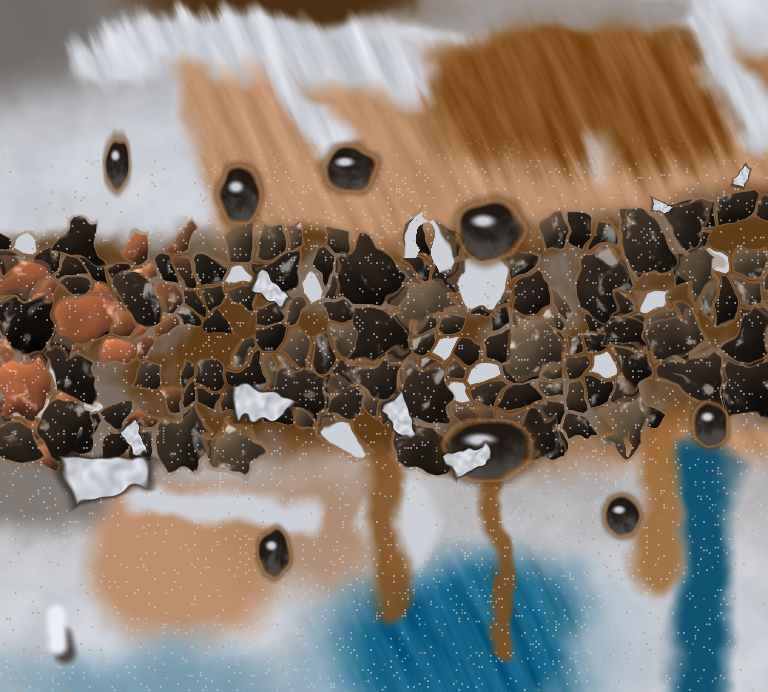
A Shadertoy shader for this texture:

```glsl
// Poured resin: white and amber paint above, a band of wet stones across the
// middle, rust drips and blue pools below. Warped blobs and strokes lay the
// paint, Voronoi cells make pebbles, hashes add glitter.
const vec3 WHITE = vec3(.8, .81, .84), GREY = vec3(.5, .47, .45), TAN = vec3(.74, .56, .42);
const vec3 AMBER = vec3(.5, .31, .12), DARK = vec3(.13, .1, .08), BLUE = vec3(.07, .38, .52);
vec3 col = WHITE;

void lay(vec3 paint, float cover) { col = mix(col, paint, cover); }

vec2 hash2(vec2 p) {
  vec3 q = fract(p.xyx * vec3(.1031, .103, .0973));
  q += dot(q, q.yzx + 33.33);
  return fract((q.xx + q.yz) * q.zy);
}

// Gradient noise
float noise(vec2 p) {
  float sum = 0.;
  for (int k = 0; k < 4; k++) {
    vec2 c = floor(p) + vec2(k & 1, k >> 1), d = p - c, a = 1. - abs(d);
    a *= a * (3. - 2. * a);
    sum += a.x * a.y * dot(hash2(c) * 2. - 1., d);
  }
  return sum;
}

float fbm(vec2 p) {
  float sum = 0.;
  for (float amp = .7; amp > .08; amp *= .5) {
    sum += amp * noise(p);
    p = mat2(1.6, 1.2, -1.2, 1.6) * p + 7.;
  }
  return sum;
}

// Soft ellipse: centre and radii
float blob(vec2 p, vec4 e, float soft) {
  return smoothstep(1. + soft, 1. - soft, length((p - e.xy) / e.zw));
}

// Soft line between two ends
float stroke(vec2 p, vec4 ends, float width) {
  vec2 d = ends.zw - ends.xy, q = p - ends.xy;
  return smoothstep(1.3, .4, length(q - d * clamp(dot(q, d) / dot(d, d), 0., 1.)) / width);
}

float stoneBand(vec2 p) {
  float side = smoothstep(.6, 1., p.x), y = p.y - .04 * noise(p * 7.);
  return smoothstep(-.02, .02, y - .31 + .06 * side) * smoothstep(-.03, .03, .59 - .05 * side - y);
}

void pebbles(vec2 p, float scale, float share) {
  vec2 q = p * scale + .25 * noise(p * 40.), near = q;
  float d1 = 9., d2 = 9., id = 0.;
  for (int k = 0; k < 9; k++) {
    vec2 c = floor(q) + vec2(k % 3 - 1, k / 3 - 1), h = hash2(c), o = c + .15 + .7 * h - q;
    float d = length(o);
    d2 = min(d2, max(d, d1));
    if (d < d1) { d1 = d; near = o; id = fract(h.x * 7. + h.y * 5.); }
  }
  float present = step(.5, stoneBand(p + near / scale)) * step(id, share);
  float kind = fract(id * 13.), gap = d2 - d1;
  vec3 tint = mix(DARK, vec3(.4, .33, .25), kind * kind);
  tint = mix(tint, vec3(.55, .32, .2), step(.6, kind) * smoothstep(.32, .15, p.x));
  tint *= .9 + 1.1 * dot(near, vec2(.5, .8));
  tint += .42 * smoothstep(.12, .38, fbm(p * 38. + id * 9.));
  lay(TAN * .8, present * .45 * smoothstep(0., .06, gap));
  lay(mix(tint, WHITE, step(.93, kind)), present * smoothstep(.07, .14, gap - .1 * kind));
}

void glassStone(vec2 p, vec4 s) {
  vec2 q = (p - s.xy) / s.zw;
  float d = length(q) + .25 * noise(q * 1.3 + s.xy * 50.);
  lay(AMBER * .65, .75 * smoothstep(1.6, 1., d));
  lay(TAN, .4 * smoothstep(.12, 0., abs(d - 1.15)));
  vec3 glass = mix(DARK, GREY * .6, smoothstep(0., .9, q.y * .5 + .3 + fbm(q * 1.5 + s.xy * 30.)));
  lay(mix(glass, WHITE, blob(q, vec4(-.2, -.35, .35, .2), .6)), smoothstep(1.06, .94, d));
}

// Angular flake: centre, half length, angle
void flake(vec2 p, vec4 s) {
  vec2 q = mat2(cos(s.w), -sin(s.w), sin(s.w), cos(s.w)) * (p - s.xy) / s.z;
  q += .3 * noise(q * 2. + s.xy * 40.);
  float d = max(abs(q.x) + .25 * q.y, abs(q.y) * 2.1 + .3 * q.x);
  lay(DARK, .7 * smoothstep(1.4, 1., d));
  lay(WHITE + .3 * noise(q * 3.), smoothstep(1.08, .92, d));
}

void mainImage(out vec4 fragColor, in vec2 fragCoord) {
  // Width is one, y runs down from the top edge
  vec2 p = vec2(fragCoord.x, iResolution.y - fragCoord.y) / iResolution.x;
  vec2 w = p + .045 * vec2(fbm(p * 9.), fbm(p * 9. + 40.));
  float streak = fbm(vec2(p.x * 50. - p.y * 22., p.y * 7.)), cloud = .14 * fbm(w * 12.);
  vec2 s = w + .03 * streak;
  // Upper paint
  col = WHITE + cloud;
  lay(GREY * .8, .9 * blob(w, vec4(.02, .03, .17, .11), .6));
  lay(TAN + .16 * streak, smoothstep(.19, .22, w.x - .25 * w.y) * smoothstep(.05, .08, w.y));
  lay(AMBER + .22 * streak, blob(s, vec4(.77, .12, .23, .1), .3));
  lay(AMBER * .6, blob(w, vec4(.37, 0, .2, .04), .4));
  float flow = max(stroke(s, vec4(.13, .08, .29, .04), .04), stroke(s, vec4(.28, .05, .52, .09), .045));
  flow = max(flow, max(stroke(s, vec4(.36, .08, .43, .19), .025), stroke(s, vec4(.9, .01, .99, .16), .035)));
  lay(WHITE + .2 * streak, max(flow, .6 * blob(s, vec4(.78, .21, .02, .04), .6)));
  lay(GREY * 1.15, .8 * stroke(w, vec4(.57, .01, .87, .01), .03));
  // Lower paint
  lay(mix(WHITE, GREY * 1.2, .5 * smoothstep(.8, .6, p.y)) + cloud, smoothstep(.57, .63, w.y));
  lay(GREY, blob(w, vec4(.05, .63, .16, .06), .4));
  lay(TAN, blob(w, vec4(.24, .73, .12, .11), .25));
  lay(TAN * .9, .8 * blob(w, vec4(.4, .69, .11, .08), .5));
  lay(WHITE, stroke(w, vec4(.2, .65, .4, .67), .025));
  lay(BLUE + .2 * streak, blob(w, vec4(.62, .84, .19, .11), .4));
  lay(BLUE, .45 * blob(w, vec4(.2, .9, .22, .05), .8));
  lay(WHITE, .7 * blob(w, vec4(.8, .84, .05, .09), .6));
  lay(BLUE * .85, stroke(w, vec4(.92, .6, .91, .9), .04));
  lay(WHITE, blob(w, vec4(.52, .68, .055, .05), .2));
  // Rust drips
  lay(AMBER, .9 * stroke(w, vec4(.49, .58, .51, .79), .026));
  lay(AMBER, .9 * stroke(w, vec4(.63, .6, .66, .84), .016));
  lay(AMBER * 1.2, .8 * stroke(w, vec4(.87, .5, .85, .74), .033));
  // Stone band
  lay(mix(AMBER * .75, GREY, .8 * smoothstep(-.02, .04, cloud)), stoneBand(w));
  pebbles(w, 30., .8);
  pebbles(w, 15., .62);
  // Glitter
  vec2 g = p * 270., spark = hash2(floor(g));
  float speck = step(.92, spark.x) * smoothstep(.5, .2, length(fract(g) - .5));
  lay(mix(WHITE, TAN, step(.8, spark.y)), .65 * speck * smoothstep(.16, .24, p.y));
  // Larger stones and pale flakes
  vec4 stones[8] = vec4[8](vec4(.312, .255, .024, .033), vec4(.637, .3, .038, .035), vec4(.455, .22, .03, .026),
    vec4(.153, .213, .014, .03), vec4(.925, .552, .02, .026), vec4(.81, .672, .02, .023),
    vec4(.357, .72, .018, .027), vec4(.635, .585, .05, .035));
  vec4 flakes[8] = vec4[8](vec4(.352, .378, .023, .7), vec4(.341, .527, .036, .12), vec4(.521, .545, .025, 1.1),
    vec4(.139, .62, .05, -.1), vec4(.862, .27, .012, .3), vec4(.967, .23, .013, -1.1),
    vec4(.175, .573, .02, 1.1), vec4(.612, .598, .027, -.4));
  for (int i = 0; i < 8; i++) {
    glassStone(p, stones[i]);
    flake(p, flakes[i]);
  }
  // Pale nugget in a hollow
  lay(GREY * .6, stroke(p, vec4(.08, .83, .085, .85), .016));
  lay(WHITE * 1.15, stroke(p, vec4(.073, .8, .075, .84), .014));
  fragColor = vec4(col, 1);
}
```
